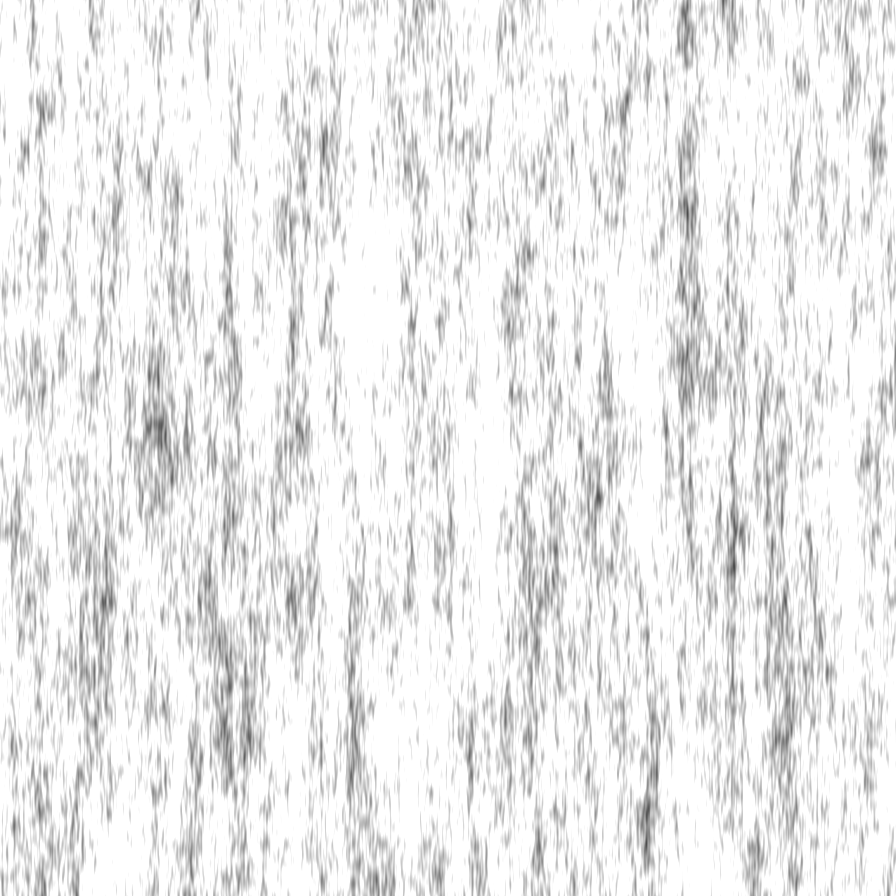
This texture is drawn by a Shadertoy shader. Its source:

```glsl
// Random unit gradient for a lattice cell
vec2 cellGradient(ivec2 cell) {
    uint h = uint(cell.x) * 374761393u + uint(cell.y) * 668265263u;
    h = (h ^ (h >> 13)) * 1274126177u;
    h = (h ^ (h >> 16)) * 2246822519u;
    float angle = float((h ^ (h >> 15)) & 65535u) / 65536.0 * 6.28318;
    return vec2(cos(angle), sin(angle));
}

float gradientNoise(vec2 p) {
    ivec2 cell = ivec2(floor(p));
    vec2 f = fract(p);
    vec2 w = f * f * f * (f * (f * 6.0 - 15.0) + 10.0);
    float a = dot(cellGradient(cell), f);
    float b = dot(cellGradient(cell + ivec2(1, 0)), f - vec2(1, 0));
    float c = dot(cellGradient(cell + ivec2(0, 1)), f - vec2(0, 1));
    float d = dot(cellGradient(cell + ivec2(1, 1)), f - vec2(1, 1));
    return mix(mix(a, b, w.x), mix(c, d, w.x), w.y);
}

// Vertically stretched octaves, weighted towards the fine fibres
float fibres(vec2 uv) {
    vec2 p = uv * vec2(11.0, 1.5);
    float sum = 0.0;
    float amplitude = 0.75;
    for (int i = 0; i < 6; i++) {
        sum += amplitude * gradientNoise(p);
        p = p * 2.03 + vec2(17.37, 41.71);
        amplitude *= 1.08;
    }
    return sum;
}

void mainImage(out vec4 fragColor, in vec2 fragCoord) {
    // Grey ink fades in smoothly over white paper
    float ink = max(fibres(fragCoord / iResolution.y), 0.0);
    float shade = clamp(1.0 - 0.37 * ink, 0.0, 1.0);
    fragColor = vec4(vec3(shade), 1.0);
}
```
